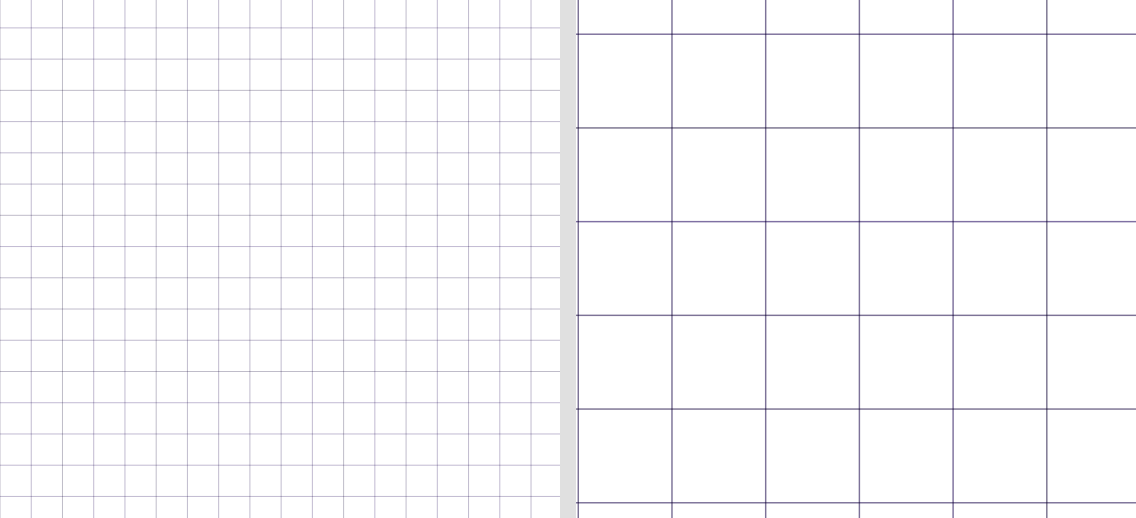
Left: the whole. Right: its middle third, enlarged.
Write a WebGL 1 fragment shader that draws this pattern.

```glsl
precision highp float;

uniform vec2 u_resolution;

float hash(float n) {
    n = fract(n * 0.1031);
    n *= n + 33.33;
    return fract(n * (n + n));
}

// Ink laid by evenly spaced rules along one axis, positions in canvas widths
vec3 ruleInk(float position, float seed) {
    float cell = position / 0.05578;
    float index = floor(cell + 0.5);
    float pixelDistance = abs(cell - index) * 0.05578 * u_resolution.x;

    // Hairlines thinner than a pixel fade instead of vanishing
    float pixelWidth = 0.00087 * u_resolution.x;
    float profile = clamp(max(pixelWidth, 1.0) * 0.5 + 0.5 - pixelDistance, 0.0, 1.0);
    float coverage = profile * min(pixelWidth, 1.0);

    // Each rule leans slightly towards violet or grey
    vec3 violet = vec3(0.50, 0.56, 0.36);
    vec3 grey = vec3(0.52, 0.54, 0.45);
    return coverage * mix(violet, grey, hash(index + seed));
}

void main() {
    vec2 point = gl_FragCoord.xy / u_resolution.x;
    vec3 verticalInk = ruleInk(point.x, 7.0);
    vec3 horizontalInk = ruleInk(point.y - 0.0385, 41.0);

    // Crossings darken only a little beyond a single rule
    vec3 ink = verticalInk + horizontalInk * (1.0 - verticalInk);
    gl_FragColor = vec4(1.0 - ink, 1.0);
}
```
